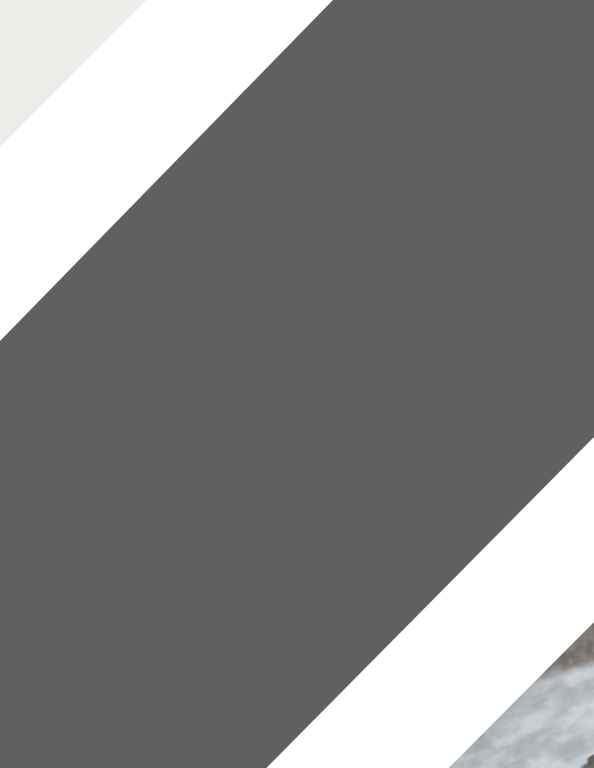
This background is drawn by a Shadertoy shader. Its source:

```glsl
// Broad diagonal bands: a pale corner, white stripes and a wide grey band.
// Each edge is a signed distance to a line; the lower right corner shows
// soft pale cloth over rough stone, both built from value noise.

float hash(vec2 p) {
    return fract(sin(dot(p, vec2(127.1, 311.7))) * 43758.5453);
}

float noise(vec2 p) {
    vec2 cell = floor(p), f = fract(p);
    f = f * f * (3.0 - 2.0 * f);
    return mix(mix(hash(cell), hash(cell + vec2(1, 0)), f.x),
               mix(hash(cell + vec2(0, 1)), hash(cell + vec2(1, 1)), f.x), f.y);
}

float fbm(vec2 p) {
    float sum = 0.0, amplitude = 0.5;
    for (int i = 0; i < 4; i++) {
        sum += amplitude * noise(p);
        p = mat2(1.6, 1.2, -1.2, 1.6) * p + 7.3;
        amplitude *= 0.5;
    }
    return sum;
}

// Coverage of the side below and right of a rising line from a to b
float belowLine(vec2 p, vec2 a, vec2 b) {
    vec2 along = normalize(b - a);
    float d = dot(p - a, vec2(along.y, -along.x));
    float pixel = 1.0 / iResolution.y;
    return smoothstep(-0.7 * pixel, 0.7 * pixel, d);
}

vec3 clothOnStone(vec2 p) {
    // Speckled brown-grey stone
    vec3 stone = vec3(0.49, 0.47, 0.45) + 0.22 * (fbm(p * 130.0) - 0.47);

    // Cloth with broad folds, fine slanted streaks and a cooler left side
    vec2 slanted = vec2(p.x + p.y, p.y - 0.6 * p.x);
    float folds = fbm(slanted * vec2(18.0, 42.0));
    float weave = fbm(slanted * vec2(70.0, 130.0));
    vec3 cloth = mix(vec3(0.68, 0.705, 0.72), vec3(0.79, 0.81, 0.83),
                     smoothstep(0.25, 0.65, folds));
    cloth += 0.09 * (weave - 0.47);
    cloth -= 0.06 * smoothstep(0.68, 0.60, p.x);

    // Soft upper hem, then the dark stone in the far corner
    float hem = 0.125 + 0.22 * (p.x - 0.716) + 0.012 * (fbm(p * 35.0) - 0.47);
    vec3 color = mix(cloth, stone, smoothstep(-0.012, 0.008, p.y - hem));
    float corner = p.x - p.y - 0.757 + 0.008 * (noise(p * 150.0) - 0.5);
    return mix(color, stone * 0.8, smoothstep(-0.004, 0.004, corner));
}

void mainImage(out vec4 fragColor, in vec2 fragCoord) {
    // Height runs from 0 to 1, width from 0 to 0.776
    vec2 p = fragCoord / iResolution.xy * vec2(0.776, 1.0);

    // Bands, laid from the upper left to the lower right
    vec3 color = vec3(0.93, 0.925, 0.915);
    color = mix(color, vec3(1.0), belowLine(p, vec2(0.0, 0.809), vec2(0.191, 1.0)));
    color = mix(color, vec3(0.378), belowLine(p, vec2(0.0, 0.556), vec2(0.435, 1.0)));
    color = mix(color, vec3(1.0), belowLine(p, vec2(0.348, 0.0), vec2(0.776, 0.431)));
    color = mix(color, clothOnStone(p), belowLine(p, vec2(0.586, 0.0), vec2(0.776, 0.190)));

    fragColor = vec4(color, 1.0);
}
```
